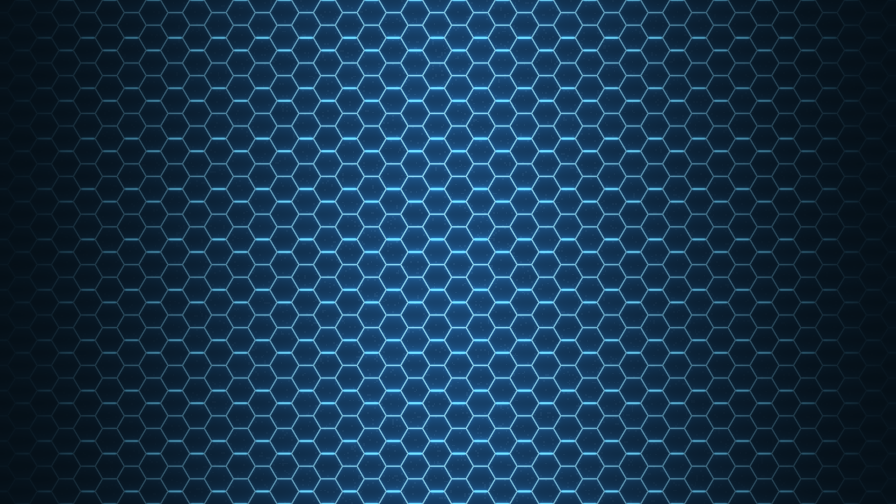
Reproduce this pattern procedurally as a WebGL 1 fragment shader.

```glsl
precision highp float;
// Glowing honeycomb: 20 flat-topped hexagons per canvas height, with thin pale outlines.
// A folded hexagonal lattice gives edge distances; some rows of level edges glow cyan.
// Light falls off from the vertical centre line into near-black sides.

uniform vec2 u_resolution;

const float ROWS = 20.0;            // hexagons down the canvas
const float LINE_HALF = 0.027;      // half widths, in hexagon heights
const float BAR_HALF = 0.048;
const float GLOW_REACH = 0.075;
const float FALLOFF = 3.2;          // how fast light fades sideways
const float END_SHADE = 0.14;       // darkening at top and bottom
const float CELL_TINT = 0.06;       // brightness spread between cells
const float SPECK_GRID = 14.0;      // speck cells per hexagon height
const vec3 FILL_DARK = vec3(0.018, 0.055, 0.082);
const vec3 FILL_LIT = vec3(0.095, 0.275, 0.450);
const vec3 LINE_COLOR = vec3(0.64, 0.90, 0.97);
const vec3 BAR_COLOR = vec3(0.42, 0.88, 1.00);
const vec3 GLOW_COLOR = vec3(0.10, 0.36, 0.55);

const vec2 LATTICE = vec2(1.7320508, 1.0);
const float HALF_SIDE = 0.2886751;

float hash(vec2 p) {
  vec3 q = fract(vec3(p.xyx) * 0.1031);
  q += dot(q, q.yzx + 33.33);
  return fract((q.x + q.y) * q.z);
}

// Offset from the nearest hexagon centre.
vec2 hexLocal(vec2 p) {
  vec2 a = mod(p + 0.5 * LATTICE, LATTICE) - 0.5 * LATTICE;
  vec2 b = mod(p, LATTICE) - 0.5 * LATTICE;
  return dot(a, a) < dot(b, b) ? a : b;
}

// Share of a pixel covered by a stroke at distance d.
float strokeCover(float d, float halfWidth, float pixel) {
  float hi = min(d + 0.5 * pixel, halfWidth);
  float lo = max(d - 0.5 * pixel, -halfWidth);
  return clamp((hi - lo) / pixel, 0.0, 1.0);
}

// Two of every four half-rows are bright, with uneven strength.
float rowStrength(float row) {
  float phase = mod(row, 4.0);
  float bright = 1.0 - step(1.5, phase);
  return mix(0.12, 0.7 + 0.3 * hash(vec2(row, 7.0)), bright);
}

void main() {
  vec2 uv = gl_FragCoord.xy / u_resolution;
  vec2 fromCentre = 2.0 * uv - 1.0;
  float pixel = ROWS / u_resolution.y;
  vec2 p = (gl_FragCoord.xy - vec2(0.5 * u_resolution.x, 0.0)) * pixel;

  // Lattice: the centre line runs between two columns.
  vec2 g = hexLocal(p - vec2(0.5 * 0.8660254, 0.5));
  vec2 cell = floor((p - g) * 2.0 + 0.5);
  vec2 a = abs(g);
  float levelDist = 0.5 - a.y;
  float edgeDist = min(levelDist, 0.5 - dot(a, vec2(0.8660254, 0.5)));

  // Lighting
  float light = exp(-FALLOFF * fromCentre.x * fromCentre.x);
  light *= 1.0 - END_SHADE * fromCentre.y * fromCentre.y;
  float sideFade = 1.0 - smoothstep(0.75, 1.0, abs(fromCentre.x));

  // Cell fill with faint tint and specks
  vec3 color = mix(FILL_DARK, FILL_LIT, light);
  color *= 1.0 + CELL_TINT * (hash(cell + 60.0) - 0.5);
  color *= 0.94 + 0.12 * smoothstep(0.0, 0.4, a.y);
  float speck = step(0.95, hash(floor(p * SPECK_GRID) + 500.0));
  color += 0.035 * speck * light;

  // Soft glow and thin outline
  color += GLOW_COLOR * 0.32 * light * exp(-edgeDist / GLOW_REACH);
  float line = strokeCover(edgeDist, LINE_HALF, pixel);
  float lineLight = pow(light, 0.85) * (0.25 + 0.75 * sideFade);
  color = mix(color, LINE_COLOR, 0.84 * line * lineLight);

  // Bright level edges, tapering towards the corners
  float row = floor(2.0 * (p.y - g.y) + sign(g.y) + 0.5);
  float taper = 1.0 - smoothstep(0.65 * HALF_SIDE, 1.15 * HALF_SIDE, a.x);
  float power = rowStrength(row) * taper * lineLight;
  color += GLOW_COLOR * 0.65 * power * exp(-levelDist / GLOW_REACH);
  float bar = strokeCover(levelDist, BAR_HALF, pixel);
  color = mix(color, BAR_COLOR, 0.9 * bar * power);

  gl_FragColor = vec4(clamp(color, 0.0, 1.0), 1.0);
}
```
